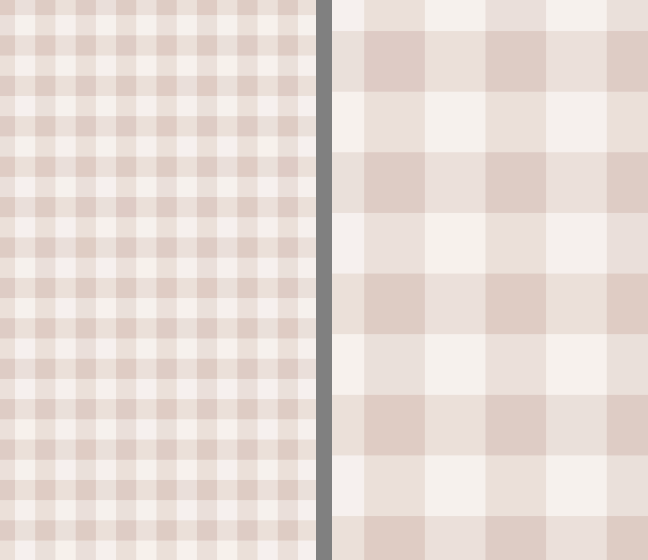
Left: the whole. Right: its middle third, enlarged.
Reproduce this pattern procedurally as a Shadertoy shader.

```glsl
// Soft blush gingham: even vertical and horizontal bands crossing on a pale ground.

// Sine-free hash of a cell index, 0 to 1
float hash(vec2 cell) {
    vec3 q = fract(vec3(cell.xyx) * 0.1031);
    q += dot(q, q.yzx + 33.33);
    return fract((q.x + q.y) * q.z);
}

void mainImage(out vec4 fragColor, in vec2 fragCoord) {
    // Canvas widths, scaled so that one repeat is one unit and bands centre on integers
    float period = 0.1279;
    vec2 weave = (fragCoord / iResolution.x - vec2(0.1435, 0.0935)) / period;
    float soft = 0.6 / (iResolution.x * period);

    // Each band fills half of its repeat
    vec2 fromCentre = abs(weave - round(weave));
    vec2 band = 1.0 - smoothstep(0.25 - soft, 0.25 + soft, fromCentre);

    // Ground, single band and crossing
    vec3 ground = vec3(0.966, 0.943, 0.930);
    vec3 single = vec3(0.920, 0.878, 0.853);
    vec3 crossing = vec3(0.872, 0.800, 0.770);
    vec3 alongY = mix(ground, single, band.y);
    vec3 alongX = mix(single, crossing, band.y);
    vec3 color = mix(alongY, alongX, band.x);

    // Barely visible warm or cool drift from check to check
    float drift = hash(floor(weave * 2.0 + 0.5) + 50.0) - 0.5;
    color += drift * vec3(0.002, 0.004, -0.006);

    fragColor = vec4(color, 1.0);
}
```
